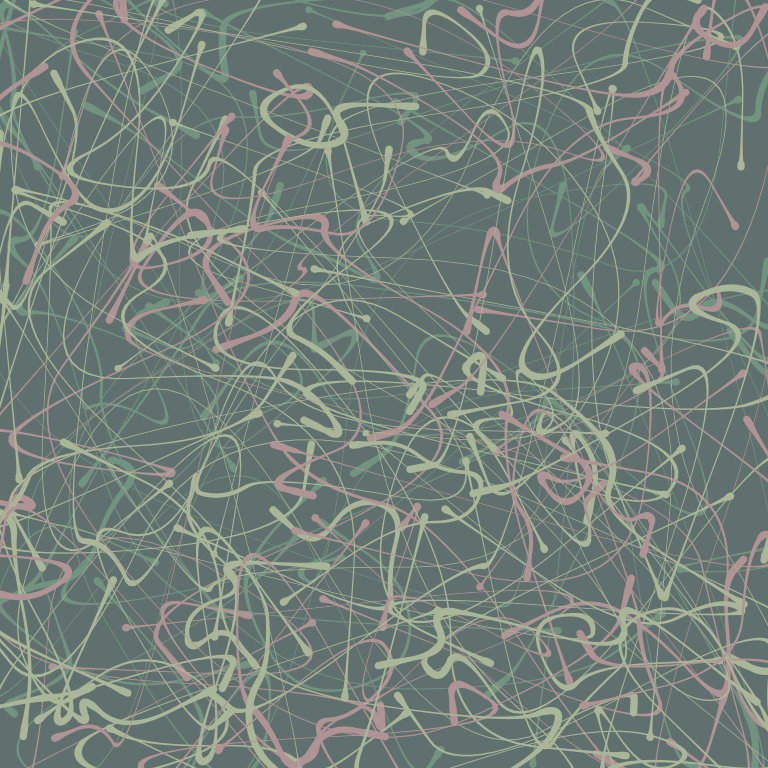
This pattern is drawn by a Shadertoy shader. Its source:

```glsl
const int STROKES = 132;
const int SPANS = 7;
const int PIECES = 16;

vec3 hash3(vec2 p) {
    vec3 q = fract(vec3(p.xyx) * vec3(0.1031, 0.1030, 0.0973));
    q += dot(q, q.yxz + 33.33);
    return fract((q.xxy + q.yzz) * q.zyx);
}

// Mirrors a point back into the canvas plus a small overhang
vec2 foldInside(vec2 p) {
    p = abs(p + 0.06) - 0.06;
    return 1.06 - abs(1.06 - p);
}

// Paint is laid thick where the hand is slow, thin where it is fast
float paintRadius(vec2 velocity, float dose) {
    return clamp(dose / max(length(velocity), 1e-4), 0.0004, 0.0048);
}

// Signed distance to one quadratic span between the midpoints of a, b, c
float spanDistance(vec2 p, vec2 a, vec2 b, vec2 c, float dose) {
    vec2 from = 0.5 * (a + b), to = 0.5 * (b + c);
    vec2 low = min(min(from, to), b) - 0.007;
    vec2 high = max(max(from, to), b) + 0.007;
    if (any(lessThan(p, low)) || any(greaterThan(p, high))) return 1.0;

    float nearest = 1.0;
    vec2 last = from;
    float lastRadius = paintRadius(b - a, dose);
    for (int i = 1; i <= PIECES; i++) {
        float t = float(i) / float(PIECES);
        vec2 here = mix(mix(from, b, t), mix(b, to, t), t);
        float radius = paintRadius(mix(b - a, c - b, t), dose);
        vec2 edge = here - last, offset = p - last;
        float along = clamp(dot(offset, edge) / max(dot(edge, edge), 1e-9), 0.0, 1.0);
        nearest = min(nearest, length(offset - edge * along) - mix(lastRadius, radius, along));
        last = here;
        lastRadius = radius;
    }
    return nearest;
}

// A wandering stroke that starts and ends at rest, leaving a bead at each end
float strokeDistance(vec2 p, float id) {
    vec3 seed = hash3(vec2(id, 71.0));
    vec2 a = seed.xy * 1.1 - 0.05, b = a;
    float heading = seed.z * 6.2832;
    float dose = mix(0.00012, 0.0003, hash3(vec2(id, 93.0)).x);
    float nearest = 1.0;
    for (int k = 0; k < SPANS; k++) {
        vec3 h = hash3(vec2(id + 0.5, float(k) * 3.7 + 11.0));
        heading += (h.x - 0.5) * 5.4;
        float stride = mix(0.06, 0.85, h.y * h.y * h.y);
        vec2 c = k == SPANS - 1 ? b : foldInside(b + stride * vec2(cos(heading), sin(heading)));
        nearest = min(nearest, spanDistance(p, a, b, c, dose));
        a = b;
        b = c;
    }
    return nearest;
}

void mainImage(out vec4 fragColor, in vec2 fragCoord) {
    vec2 p = fragCoord / iResolution.y;
    vec3 slate = vec3(0.375, 0.438, 0.432);
    vec3 moss = vec3(0.45, 0.575, 0.505);
    vec3 sage = vec3(0.665, 0.715, 0.595);
    vec3 rose = vec3(0.69, 0.575, 0.58);

    // Moss strokes lie underneath, sage and rose are mingled above
    vec3 color = slate;
    for (int i = 0; i < STROKES; i++) {
        vec3 paint = i < 34 ? moss : (i % 5 < 3 ? sage : rose);
        float d = strokeDistance(p, float(i) + 1.0);
        color = mix(color, paint, clamp(0.5 - d * iResolution.y, 0.0, 1.0));
    }
    fragColor = vec4(color, 1.0);
}
```
